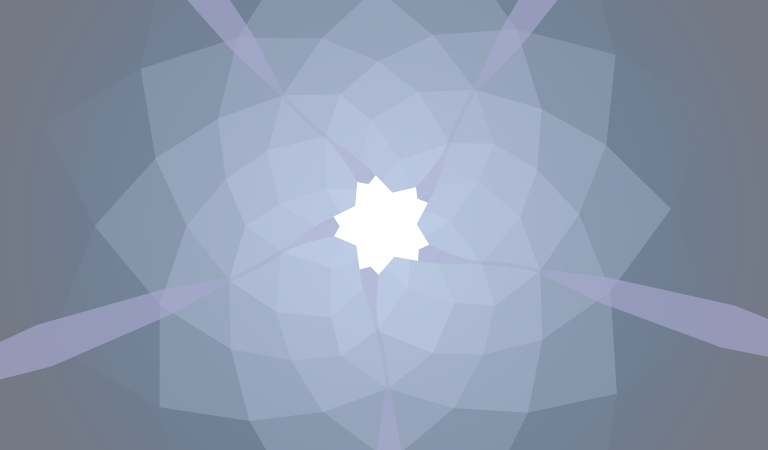
Give the GLSL for this background, as a WebGL 1 fragment shader.

```glsl
precision highp float;
// A faceted rosette: nested ten-pointed stars of translucent kites brighten
// towards a white star in the middle, with five lilac rays between the petals.
// Kites are painted from the outside in; each spans a tip and two valleys.

uniform vec2 u_resolution;

const float SECTOR_ANGLE = 19.7;  // degrees, middle of the first petal pair
const float RAY_ANGLE = 55.6;
const vec3 OUTER_BLUE = vec3(0.43, 0.49, 0.57);
const vec3 OUTER_GREY = vec3(0.455, 0.475, 0.525);
const vec3 CORE_BLUE = vec3(0.77, 0.82, 0.92);
const vec3 RAY_LILAC = vec3(0.66, 0.66, 0.81);

vec2 polar(float radius, float degrees) {
  float a = radians(degrees);
  return radius * vec2(cos(a), sin(a));
}

float hash(vec2 cell) {
  return fract(sin(dot(cell, vec2(41.3, 289.1))) * 4375.5);
}

// Signed distance to the line a-b, positive on its right side.
float edgeDistance(vec2 p, vec2 a, vec2 b) {
  vec2 e = normalize(b - a);
  return dot(p - a, vec2(e.y, -e.x));
}

float coverage(float d, float pixel) {
  return clamp(0.5 - d / pixel, 0.0, 1.0);
}

// Rings shrink geometrically, then faster close to the core.
float ringRadius(float ring) {
  float inner = max(ring - 6.0, 0.0);
  return exp(0.66 - 0.213 * ring + 0.0035 * ring * ring - 0.095 * inner * inner);
}

// Lattice point of a ring; steps of 18 degrees with a small alternating sway.
vec2 latticePoint(float ring, float index) {
  float quarter = index * 1.570796;
  float sway = 5.0 * max(ring - 6.0, 0.0) * cos(quarter) - 1.5 * sin(quarter);
  return polar(ringRadius(ring), SECTOR_ANGLE + 18.0 * index + sway);
}

float kiteDistance(vec2 p, float ring, float index) {
  vec2 tip = latticePoint(ring, index);
  vec2 right = latticePoint(ring + 1.0, index - 1.0);
  vec2 left = latticePoint(ring + 1.0, index + 1.0);
  float outer = max(edgeDistance(p, right, tip), edgeDistance(p, tip, left));
  float sides = max(edgeDistance(p, vec2(0.0), right), edgeDistance(p, left, vec2(0.0)));
  return max(outer, sides);
}

vec3 kiteColor(float ring, float index, float r, vec3 outer) {
  float tone = ring < 2.0 ? 0.05 + 0.05 * ring : 1.0 - 0.66 * exp(-0.28 * (ring - 2.0));
  tone += 0.1 * (0.6 - r) + 0.05 * (hash(vec2(ring, index)) - 0.5);
  return mix(outer, CORE_BLUE, clamp(tone, 0.0, 1.0));
}

// Angle in degrees folded into five equal sectors around a centre angle.
float foldAngle(float degrees, float centre) {
  return mod(degrees - centre + 36.0, 72.0) - 36.0;
}

// Rays pinch at the middle rings, widen outwards and curl near the core.
float rayDistance(float r, float degrees) {
  float curl = clamp((0.72 - r) / 0.5, 0.0, 1.0);
  float local = foldAngle(degrees, RAY_ANGLE - 18.0 * curl * curl);
  float width = 0.009 + 0.05 * clamp((r - 0.72) / 0.31, 0.0, 1.0);
  width += 0.068 * max(r - 1.03, 0.0) - 0.16 * max(r - 1.6, 0.0);
  width += 0.036 * clamp((0.42 - r) / 0.2, 0.0, 1.0);
  return r * abs(sin(radians(local))) - width;
}

// Five twin-tipped points, mirrored inside each sector.
float coreStarDistance(float r, float degrees) {
  vec2 p = polar(r, abs(foldAngle(degrees, 37.6)));
  vec2 notch = vec2(0.193, 0.0);
  vec2 tip = polar(0.223, 11.3);
  vec2 valley = polar(0.15, 36.0);
  return max(edgeDistance(p, notch, tip), edgeDistance(p, tip, valley));
}

void main() {
  vec2 p = (gl_FragCoord.xy - u_resolution * vec2(0.4987, 0.5)) / (0.5 * u_resolution.y);
  float pixel = 2.0 / u_resolution.y;
  float r = length(p);
  float degrees = atan(p.y, p.x) * 57.29578;

  vec3 outer = mix(OUTER_BLUE, OUTER_GREY, smoothstep(1.2, 1.8, r));
  vec3 color = outer;

  // Nested stars of kites
  for (int n = 0; n < 9; n++) {
    float ring = float(n);
    for (int j = 0; j < 10; j++) {
      float index = 2.0 * float(j) + 1.0 - mod(ring, 2.0);
      float cover = coverage(kiteDistance(p, ring, index), pixel);
      color = mix(color, kiteColor(ring, index, r, outer), cover);
    }
  }

  // Rays, fainter towards the core
  float rayOpacity = mix(0.4, 0.65, smoothstep(0.5, 1.1, r));
  color = mix(color, RAY_LILAC, rayOpacity * coverage(rayDistance(r, degrees), pixel));

  // White core
  color = mix(color, vec3(1.0), coverage(coreStarDistance(r, degrees), pixel));
  gl_FragColor = vec4(color, 1.0);
}
```
